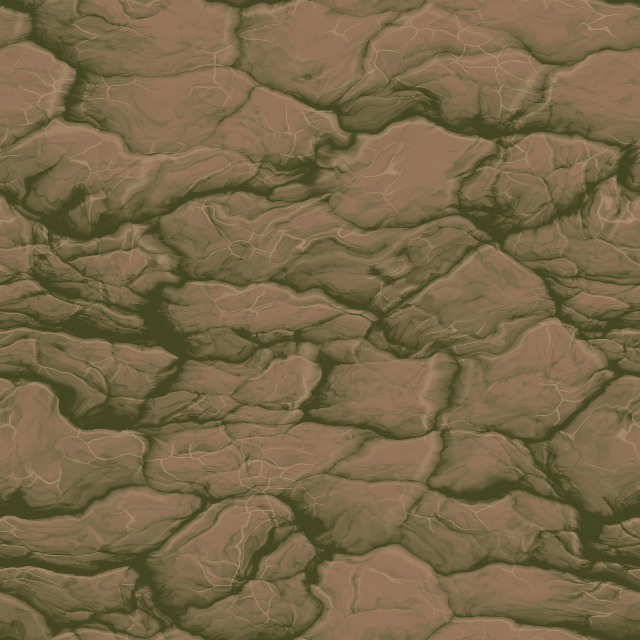
Give the GLSL for this texture, as a WebGL 2 fragment shader.

```glsl
#version 300 es
precision highp float;
// Weathered cliff of flat, overlapping stones with mossy crevices.
// Warped, wrapping Voronoi cells cast one-sided shadows; finer cells and
// noise contours add chips, thin pale facet lines and sharp dark creases.
#define STONES vec2(4.0, 9.0)
#define CHIPS vec2(10.0, 20.0)
#define FACETS vec2(21.0, 31.0)
#define WARP vec2(0.24, 0.15)
#define SHADOW_WIDTH 0.46
#define CREVICE_DEPTH 0.95
#define BASE_TONE 1.08
#define DEEP vec3(0.262, 0.267, 0.130)
#define MOSS vec3(0.450, 0.400, 0.278)
#define CLAY vec3(0.580, 0.457, 0.360)
#define PALE vec3(0.720, 0.610, 0.470)

uniform vec2 u_resolution;
out vec4 fragColor;

vec2 hash2(vec2 p) {
  vec3 q = fract(vec3(p.xyx) * vec3(0.1031, 0.1030, 0.0973));
  q += dot(q, q.yzx + 33.33);
  return fract((q.xx + q.yz) * q.zy);
}

// Value noise that wraps after a whole number of cells
float noise(vec2 uv, vec2 cells, float seed) {
  vec2 p = uv * cells, i = floor(p), f = fract(p);
  f = f * f * f * (f * (f * 6.0 - 15.0) + 10.0);
  vec2 lo = mod(i, cells) + seed, hi = mod(i + 1.0, cells) + seed;
  return mix(mix(hash2(lo).x, hash2(vec2(hi.x, lo.y)).x, f.x),
             mix(hash2(vec2(lo.x, hi.y)).x, hash2(hi).x, f.x), f.y);
}

float fbm(vec2 uv, vec2 cells, float seed) {
  float sum = 0.0, total = 0.0, amp = 1.0;
  for (int k = 0; k < 5; k++) {
    sum += amp * noise(uv, cells, seed + float(k) * 7.0);
    total += amp;
    amp *= 0.47;
    cells *= 2.0;
  }
  return sum / total;
}

// Noise contours, sharp on one side and soft on the other
float ledges(vec2 uv, vec2 cells, float count, float seed) {
  float level = fract(fbm(uv, cells, seed) * count);
  return exp(-6.0 * level) * smoothstep(0.0, 0.06, level);
}

// Wrapping stones: x shadow, y lit upper rim, z border distance, w random tone
vec4 stones(vec2 uv, vec2 cells, float seed) {
  vec2 p = uv * cells, base = floor(p), f = fract(p);
  vec2 nearest = vec2(9.0), home = base;
  for (int y = -1; y <= 1; y++)
    for (int x = -1; x <= 1; x++) {
      vec2 g = vec2(x, y);
      vec2 r = g + 0.05 + 0.9 * hash2(mod(base + g, cells) + seed) - f;
      if (dot(r, r) < dot(nearest, nearest)) { nearest = r; home = base + g; }
    }
  vec2 homeId = mod(home, cells);
  float shadow = 0.0, rim = 0.0, border = 9.0;
  for (int y = -2; y <= 2; y++)
    for (int x = -2; x <= 2; x++) {
      if (x == 0 && y == 0) continue;
      vec2 cell = home + vec2(x, y), id = mod(cell, cells);
      vec2 r = cell - base + 0.05 + 0.9 * hash2(id + seed) - f;
      vec2 dir = normalize(r - nearest);
      float d = max(dot(0.5 * (nearest + r), dir), 0.0);
      vec2 gap = hash2(homeId + id + seed + 71.0);
      // Wide fade towards the stone below, thin line towards the one above
      float under = smoothstep(-0.25, 0.85, dot(dir, vec2(-0.38, -0.92)));
      float width = mix(0.04, SHADOW_WIDTH * mix(0.35, 1.0, gap.x), under);
      shadow = max(shadow, exp(-d / width) * mix(0.35, 1.0, gap.y));
      float band = (d - 0.08) / 0.022;
      rim = max(rim, exp(-band * band) * (1.0 - under) * gap.x);
      border = min(border, d);
    }
  return vec4(shadow, rim, border, hash2(homeId + seed + 19.0).x);
}

void main() {
  vec2 uv = gl_FragCoord.xy / u_resolution;
  // Bend and roughen the bedding
  vec2 bend = vec2(fbm(uv, vec2(3.0, 5.0), 11.0), fbm(uv, vec2(4.0, 5.0), 53.0)) - 0.5;
  vec2 rough = vec2(fbm(uv, vec2(14.0, 18.0), 401.0), fbm(uv, vec2(14.0, 18.0), 433.0)) - 0.5;
  vec2 q = uv + WARP * bend + vec2(0.035, 0.022) * rough;
  float broad = fbm(uv, vec2(3.0, 4.0), 131.0) - 0.5;
  float patches = smoothstep(0.35, 0.6, fbm(uv, vec2(5.0, 7.0), 173.0));

  vec4 big = stones(q, STONES, 3.0);
  vec4 chip = stones(q + 0.35 * WARP * bend.yx, CHIPS, 37.0);
  vec4 facet = stones(q, FACETS, 89.0);

  // Thin ledges, creases and fine slanted relief
  float coarse = ledges(q, vec2(5.0, 9.0), 8.0, 211.0);
  float fine = ledges(q, vec2(10.0, 19.0), 7.0, 229.0);
  float ridge = 1.0 - abs(2.0 * fbm(q, vec2(11.0, 23.0), 251.0) - 1.0);
  float crease = pow(ridge, 30.0) * smoothstep(0.35, 0.6, noise(uv, vec2(9.0, 12.0), 283.0));
  vec2 grainCells = vec2(26.0, 44.0);
  float relief = fbm(q, grainCells, 307.0) - fbm(q + vec2(0.002, -0.004), grainCells, 307.0);
  float cracks = exp(-big.z / 0.025) + 0.6 * patches * exp(-chip.z / 0.04);

  float tone = BASE_TONE - CREVICE_DEPTH * big.x - 0.22 * cracks;
  tone -= chip.x * mix(0.1, 0.62, patches);
  tone -= 0.26 * coarse + fine * mix(0.14, 0.34, patches) + 0.28 * crease;
  tone += 0.6 * broad + 0.14 * (big.w - 0.5) + 0.14 * (chip.w - 0.5);
  tone += 0.1 * (facet.w - 0.5) + 0.55 * relief;
  tone = clamp(tone, 0.0, 1.0);

  vec3 color = mix(DEEP, MOSS, smoothstep(-0.05, 0.55, tone));
  color = mix(color, CLAY, smoothstep(0.4, 0.98, tone));

  // Pale broken edges
  float lines = 1.0 - smoothstep(0.0, 0.05, facet.z);
  lines *= smoothstep(0.4, 0.85, noise(uv, vec2(15.0, 21.0), 337.0));
  float pale = 0.6 * lines + 0.5 * big.y + 0.5 * chip.y * patches;
  color = mix(color, PALE, min(pale, 0.6) * smoothstep(0.05, 0.55, tone));
  fragColor = vec4(color, 1.0);
}
```
